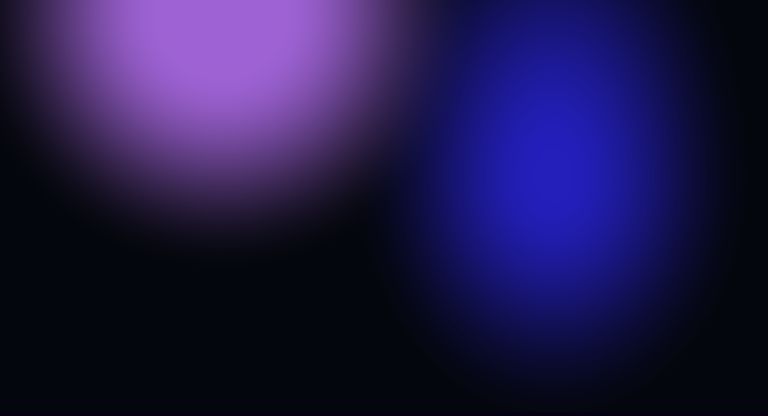
Give the GLSL for this background, as a WebGL 1 fragment shader.

```glsl
precision highp float;

uniform vec2 u_resolution;

const vec3 NIGHT = vec3(0.016, 0.024, 0.050);
const vec3 VIOLET = vec3(0.620, 0.385, 0.830);
const vec3 PLUM = vec3(0.110, 0.070, 0.140);
const vec3 BLUE = vec3(0.140, 0.120, 0.735);
const vec3 BASE_LINE = vec3(0.018, 0.004, 0.070);

// Centers are fractions of the canvas, radii fractions of its height.
const vec2 VIOLET_CENTER = vec2(0.288, 0.970);
const float VIOLET_CORE = 0.14;
const float VIOLET_REACH = 0.62;
const float PLUM_REACH = 0.70;

const vec2 BLUE_CENTER = vec2(0.720, 0.570);
const float BLUE_CORE = 0.05;
const float BLUE_WIDTH = 0.495;
const float BLUE_RISE = 0.82;
const float BLUE_DROP = 0.61;

const float BASE_LINE_HEIGHT = 0.010;

// Soft falloff: 1 inside the core, 0 beyond the reach.
float glow(float dist, float core, float reach) {
    return 1.0 - smoothstep(core, reach, dist);
}

void main() {
    vec2 uv = gl_FragCoord.xy / u_resolution;
    vec2 aspect = vec2(u_resolution.x / u_resolution.y, 1.0);

    // Blue oval, stretched further upward than downward
    vec2 fromBlue = (uv - BLUE_CENTER) * aspect;
    float blueHeight = fromBlue.y > 0.0 ? BLUE_RISE : BLUE_DROP;
    float ovalDist = length(fromBlue / vec2(BLUE_WIDTH, blueHeight));
    vec3 color = mix(NIGHT, BLUE, glow(ovalDist, BLUE_CORE, 1.0));

    // Violet disc with a faint plum fringe
    float discDist = length((uv - VIOLET_CENTER) * aspect);
    color += PLUM * 0.25 * glow(discDist, VIOLET_CORE, PLUM_REACH);
    color = mix(color, VIOLET, glow(discDist, VIOLET_CORE, VIOLET_REACH));

    // Thin dark line along the bottom edge
    float pixel = 1.0 / u_resolution.y;
    float line = 1.0 - smoothstep(BASE_LINE_HEIGHT - pixel, BASE_LINE_HEIGHT + pixel, uv.y);
    color = mix(color, BASE_LINE, line);

    gl_FragColor = vec4(color, 1.0);
}
```
